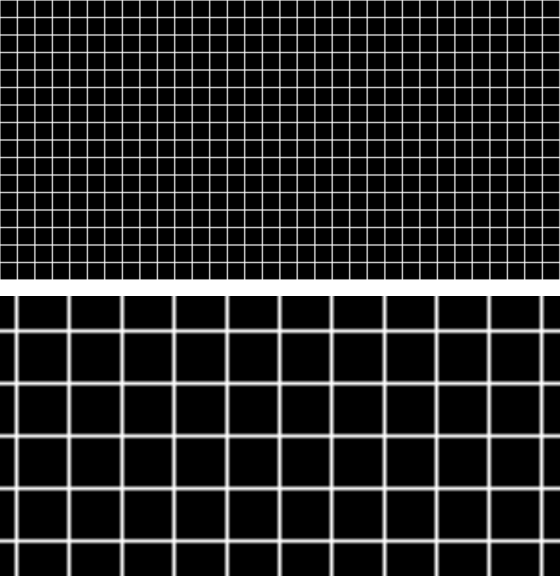
Top, the full canvas; bottom, a detail of the centre.
Write a Shadertoy shader that draws this pattern.

```glsl
float hash(vec2 p) {
    return fract(sin(dot(p, vec2(127.1, 311.7))) * 43758.5453);
}

// Running integral of a soft, tent-shaped line profile
float tentIntegral(float x) {
    float halfWidth = 0.068;
    float c = clamp(x, -halfWidth, halfWidth);
    return c - c * abs(c) / (2.0 * halfWidth);
}

// Mean brightness of a soft line over one pixel, all in cells
float softLine(float d, float pixel) {
    return (tentIntegral(d + 0.5 * pixel) - tentIntegral(d - 0.5 * pixel)) / pixel;
}

void mainImage(out vec4 fragColor, in vec2 fragCoord) {
    vec2 cells = vec2(32.0, 16.0);
    vec2 pixel = cells / iResolution.xy;
    vec2 p = fragCoord * pixel;
    vec2 index = round(p);
    vec2 d = p - index;

    // Vertical lines sit slightly left, some of them further; wraps at the edges
    float r = hash(vec2(mod(index.x, cells.x), 1.0));
    d.x += mix(0.0065, 0.0175, step(0.65, r));

    // Union of both line sets, white on black
    float vertical = softLine(d.x, pixel.x);
    float horizontal = softLine(d.y, pixel.y);
    float grid = 1.0 - (1.0 - vertical) * (1.0 - horizontal);
    fragColor = vec4(vec3(grid), 1.0);
}
```
